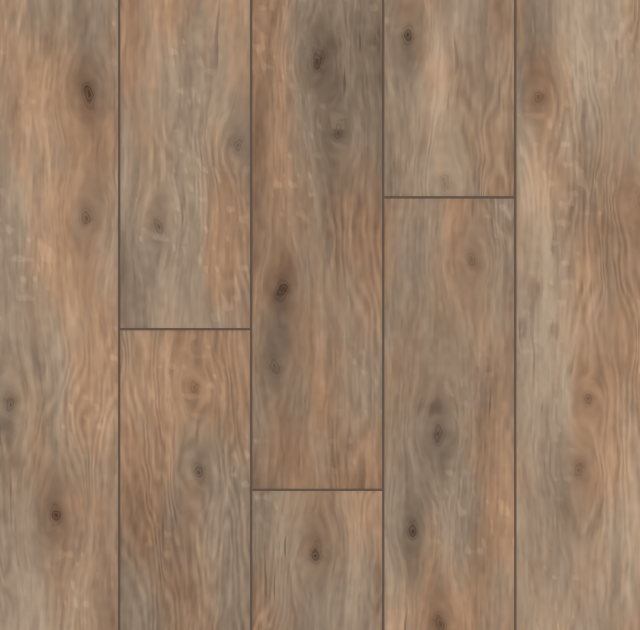
Write a Shadertoy shader that draws this texture.

```glsl
float hash(vec2 p) {
    return fract(sin(dot(p, vec2(127.1, 311.7))) * 43758.5453);
}

float noise(vec2 p) {
    vec2 i = floor(p), f = fract(p);
    f = f * f * (3.0 - 2.0 * f);
    return mix(mix(hash(i), hash(i + vec2(1, 0)), f.x),
               mix(hash(i + vec2(0, 1)), hash(i + vec2(1, 1)), f.x), f.y);
}

float fbm(vec2 p) {
    float sum = 0.0, amp = 0.5;
    for (int i = 0; i < 4; i++) {
        sum += amp * noise(p);
        p = p * 2.03 + 7.3;
        amp *= 0.5;
    }
    return sum;
}

// Wood tone of one plank: 0 is dark, 1 is light
float woodTone(vec2 q, vec2 size, vec2 id) {
    vec2 g = q + 9.0 * vec2(hash(id), hash(id + 4.7));
    float wobble = fbm(g * vec2(9.0, 5.0)) - 0.47;
    float bend = 0.03 * wobble;
    float knots = 0.0;

    // Knots push the grain aside and stain the wood around them
    for (int i = 0; i < 6; i++) {
        vec2 seed = id * 3.1 + float(i) * 5.3;
        vec2 center = size * vec2(hash(seed), (float(i) + hash(seed + 2.0)) / 6.0);
        vec2 d = (q - center) * vec2(1.0, 0.6);
        d += 0.018 * (vec2(fbm(g * 30.0), fbm(g * 30.0 + 19.0)) - 0.47);
        float r = length(d), strength = 0.3 + 0.7 * hash(seed + 8.0);
        bend -= 0.85 * d.x * exp(-r * r * 700.0);
        float rings = 0.75 + 0.25 * sin(r * 1400.0);
        knots += strength * (0.8 * rings * exp(-r * r * 14000.0)
               + 0.42 * exp(-pow(length(d * vec2(1.0, 0.55)) / 0.026, 2.0)));
    }

    // Growth rings, long streaks and short pores
    float u = g.x + bend;
    float figure = fbm(vec2(u * 10.0, g.y * 2.2));
    float ringMask = smoothstep(0.3, 0.7, noise(g * vec2(13.0, 5.0) + 31.0));
    float rings = sin(6.283 * (u * 45.0 + figure * 16.0));
    float streaks = noise(vec2(u * 100.0, g.y * 5.0)) - 0.5;
    float pores = noise(vec2(u * 260.0, g.y * 32.0)) - 0.5;
    float fibres = noise(vec2(u * 190.0, g.y * 90.0) + 13.0) - 0.5;

    float tone = 0.71 + 0.22 * (hash(id + 1.7) - 0.5);
    tone += 0.95 * (fbm(vec2(u * 15.0, g.y * 4.0) + 3.0) - 0.47);
    tone += 0.1 * ringMask * rings + 0.24 * streaks + 0.24 * pores + 0.13 * fibres;

    // Pale flecks across the grain
    float flecks = smoothstep(0.68, 0.9, noise(vec2(u * 110.0 + g.y * 25.0, g.y * 65.0)));
    tone += 0.2 * flecks * smoothstep(0.5, 0.75, noise(g * vec2(14.0, 8.0) + 50.0));

    // Thin dark checks
    float checks = smoothstep(0.8, 0.95, noise(vec2(u * 130.0, g.y * 16.0) + 70.0));
    tone -= 0.3 * checks * smoothstep(0.55, 0.8, noise(g * vec2(12.0, 6.0) + 90.0));
    return tone - knots;
}

void mainImage(out vec4 fragColor, in vec2 fragCoord) {
    vec2 p = fragCoord / iResolution.x;
    float pixel = 1.0 / iResolution.x;
    vec2 size = vec2(0.2063, 1.3);

    // Plank layout: equal columns with staggered end joints
    float joints[5] = float[5](-0.2, 0.47, 0.219, 0.676, -0.15);
    float across = (p.x - 0.1862) / size.x + 1.0;
    int column = clamp(int(floor(across)), 0, 4);
    float along = (p.y - joints[column]) / size.y;
    vec2 id = vec2(float(column), floor(along));
    vec2 q = vec2(fract(across), fract(along)) * size;

    // Brown wood with warm and grey patches
    float tone = clamp(woodTone(q, size, id), -0.35, 1.2);
    vec3 color = mix(vec3(0.41, 0.33, 0.27), vec3(0.69, 0.58, 0.48), tone);
    float warmth = fbm(p * vec2(14.0, 5.0) + id * 6.0);
    color *= mix(vec3(0.96, 1.0, 1.03), vec3(1.04, 0.99, 0.95),
                 smoothstep(0.25, 0.7, warmth));

    // Dark seams with a soft bevel
    vec2 edge = min(q, size - q);
    float seam = min(edge.x, edge.y);
    color *= 1.0 - 0.1 * exp(-seam / 0.003);
    float line = 1.0 - smoothstep(0.0018 - 0.6 * pixel, 0.0018 + 0.6 * pixel, seam);
    color = mix(color, vec3(0.37, 0.31, 0.27), 0.9 * line);

    fragColor = vec4(color, 1.0);
}
```
